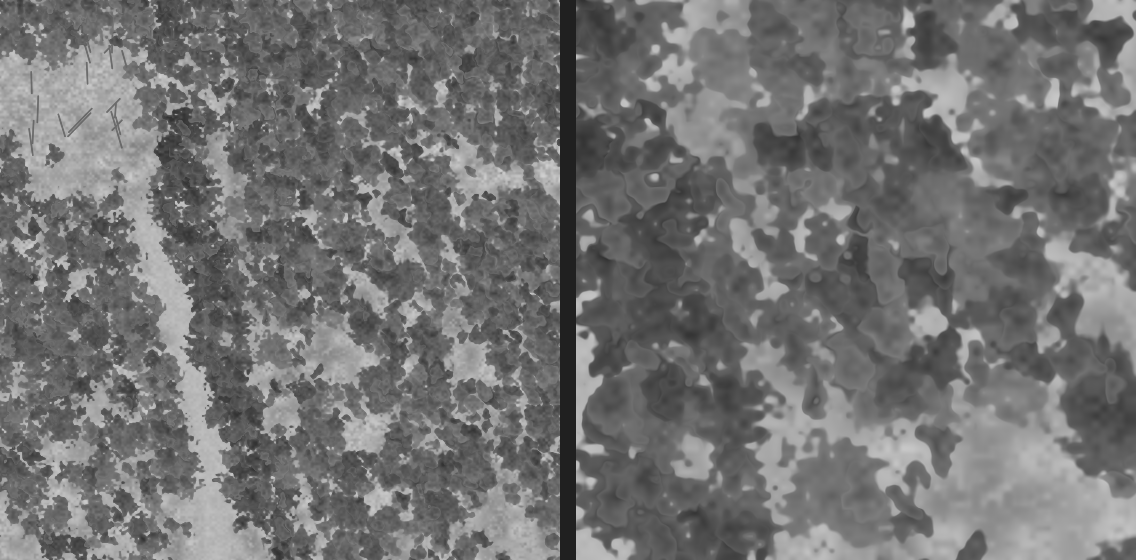
Left, the full canvas; right, a detail of the centre.
Give the GLSL for this texture, as a Shadertoy shader.

```glsl
// Grey aerial view of open woodland: ragged tree crowns, pale ground, a track and a clearing.

const float GROUND_TONE = 0.69;
const float SCRUB_TONE = 0.52;
const float TRACK_TONE = 0.72;
const float CROWN_DARK = 0.285;
const float CROWN_LIGHT = 0.46;
const float LOG_TONE = 0.36;
const float BASE_COVER = 0.50;
const float GRAIN_SCALE = 210.0;
const float CROWN_CELLS = 15.0;   // cells across for the largest crowns
const float CELL_GROWTH = 1.65;   // each later layer is finer by this factor
const int CROWN_LAYERS = 3;
const int LOG_COUNT = 22;
const vec2 CLEARING = vec2(0.10, 0.82);

float hash(vec2 p) {
    return fract(sin(dot(p, vec2(127.1, 311.7))) * 43758.545);
}

float noise(vec2 p) {
    vec2 i = floor(p), f = fract(p);
    f = f * f * (3.0 - 2.0 * f);
    return mix(mix(hash(i), hash(i + vec2(1, 0)), f.x),
               mix(hash(i + vec2(0, 1)), hash(i + vec2(1, 1)), f.x), f.y);
}

float bump(float x, float width) {
    x /= width;
    return exp(-x * x);
}

// Pale track that bends left as it climbs
float track(vec2 p) {
    float centre = 0.385 - 0.02 * p.y - 0.31 * p.y * p.y;
    float width = mix(0.034, 0.022, p.y);
    return bump(p.x - centre, width) * smoothstep(0.68, 0.58, p.y);
}

// Signed offset from the dark row of trees beside the track
float rowOffset(vec2 p) {
    return p.x - (0.5 - 0.35 * p.y + 0.15 * p.y * p.y);
}

float clearing(vec2 p) {
    vec2 q = (p - CLEARING) / vec2(0.19, 0.115);
    return exp(-dot(q, q));
}

// Chance that a crown grows at a point
float treeCover(vec2 p) {
    float slant = p.x + 0.25 * p.y;
    float c = BASE_COVER + 1.0 * (noise(vec2(slant * 13.0, p.y * 6.0) + 3.7) - 0.5);
    c += 0.6 * (noise(p * 19.0 + 8.2) - 0.5);
    c += 0.75 * smoothstep(0.84, 0.98, p.y);
    c += 0.30 * smoothstep(0.42, 0.85, p.x) * smoothstep(0.15, 0.55, p.y);
    c -= 0.30 * smoothstep(0.65, 1.0, p.x) * smoothstep(0.25, 0.05, p.y);
    c -= 1.1 * clearing(p);
    c -= 1.5 * track(p);
    float row = rowOffset(p);
    float rowSpan = smoothstep(0.84, 0.74, p.y);
    c += 0.75 * bump(row, 0.032) * rowSpan;
    c -= 0.55 * bump(row - 0.065, 0.022) * smoothstep(0.15, 0.25, p.y) * rowSpan;
    return c;
}

// Thin fallen trunks scattered over the clearing
float fallenLogs(vec2 p) {
    float ink = 0.0;
    for (int i = 0; i < LOG_COUNT; i++) {
        float id = float(i);
        vec2 centre = vec2(0.24 * hash(vec2(id, 1.0)), 0.73 + 0.22 * hash(vec2(id, 2.0)));
        float lean = hash(vec2(id, 3.0));
        float angle = lean > 0.75 ? 0.8 : 1.5 + 0.5 * lean;
        vec2 along = vec2(cos(angle), sin(angle));
        float halfLength = 0.012 + 0.022 * hash(vec2(id, 4.0));
        vec2 q = p - centre;
        q -= along * clamp(dot(q, along), -halfLength, halfLength);
        ink = max(ink, smoothstep(0.0026, 0.0006, length(q)));
    }
    return ink;
}

// Paints one jittered grid of crowns over the tone below
float paintCrowns(float tone, vec2 p, float cells, float seed, float grain, float rough) {
    vec2 home = floor(p * cells);
    for (int y = -1; y <= 1; y++)
    for (int x = -1; x <= 1; x++) {
        vec2 id = home + vec2(x, y);
        vec2 key = id + seed;
        vec2 centre = id + 0.2 + 0.6 * vec2(hash(key), hash(key + 17.3));
        if (hash(key + 31.9) > treeCover(centre / cells)) continue;
        vec2 q = p * cells - centre;
        q.x += 0.2 * q.y;
        q.y *= 0.85;
        float radius = mix(0.34, 0.62, hash(key + 47.1));
        float d = length(q) / radius;
        float mask = smoothstep(1.1, 0.82, d + rough * (grain - 0.5));
        float crown = mix(CROWN_DARK, CROWN_LIGHT, hash(key + 59.7));
        crown += 0.09 * (d - 0.6) - 0.05 * q.y + 0.16 * (grain - 0.5);
        crown -= 0.05 * bump(rowOffset(centre / cells), 0.035);
        float opacity = mix(0.78, 1.0, hash(key + 71.3));
        tone = mix(tone, crown, mask * opacity);
    }
    return tone;
}

void mainImage(out vec4 fragColor, in vec2 fragCoord) {
    vec2 p = fragCoord / iResolution.xy;
    float grain = 0.55 * noise(p * GRAIN_SCALE) + 0.45 * noise(p * GRAIN_SCALE * 0.5 + 5.1);

    // Ground, scrub and track
    float scrub = smoothstep(0.42, 0.75, 0.6 * noise(p * 38.0) + 0.4 * grain + 0.05);
    float trackMask = track(p);
    float tone = mix(GROUND_TONE, SCRUB_TONE, 0.65 * scrub * (1.0 - 0.6 * clearing(p)));
    tone += 0.27 * (grain - 0.5) + 0.06 * (noise(p * 9.0) - 0.4);
    tone = mix(tone, TRACK_TONE + 0.08 * (grain - 0.5), min(1.0, 1.2 * trackMask));
    tone = mix(tone, LOG_TONE, 0.8 * fallenLogs(p));

    // Crowns, with outlines broken up more on the left
    vec2 wobble = vec2(noise(p * 60.0 + 2.3), noise(p * 60.0 + 41.7)) - 0.5;
    wobble += 0.5 * (vec2(noise(p * 125.0 + 9.1), noise(p * 125.0 + 77.5)) - 0.5);
    float rough = mix(1.25, 0.5, smoothstep(0.35, 0.75, p.x));
    float cells = CROWN_CELLS;
    for (int i = 0; i < CROWN_LAYERS; i++) {
        tone = paintCrowns(tone, p + 0.017 * wobble, cells, 91.0 * float(i), grain, rough);
        cells *= CELL_GROWTH;
    }
    fragColor = vec4(vec3(clamp(tone, 0.2, 0.82)), 1.0);
}
```
